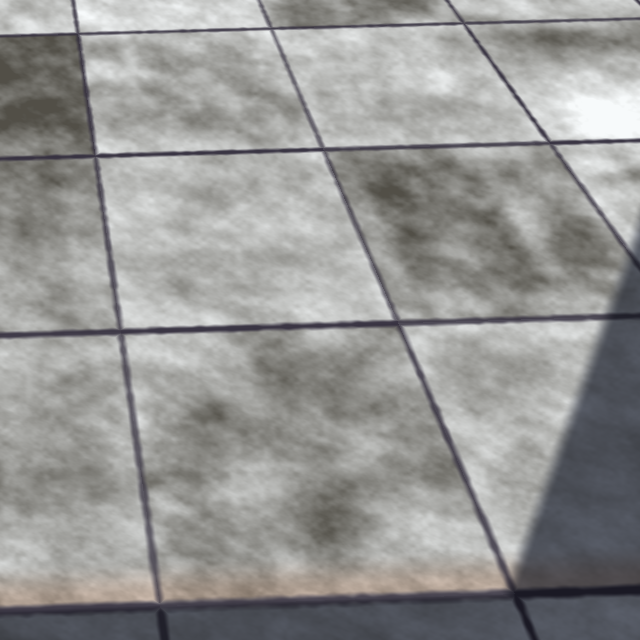
Give the GLSL for this texture, as a Shadertoy shader.

```glsl
const vec3 STAIN = vec3(0.32, 0.31, 0.28);
const vec3 WORN = vec3(0.90, 0.91, 0.91);
const vec3 JOINT = vec3(0.21, 0.19, 0.25);
const vec3 SHADE = vec3(0.45, 0.47, 0.53);
const vec3 RUST = vec3(0.95, 0.86, 0.80);

float hash(vec2 p) {
    return fract(sin(dot(p, vec2(127.1, 311.7))) * 43758.5453);
}

float noise(vec2 p) {
    vec2 i = floor(p), f = fract(p);
    f = f * f * (3.0 - 2.0 * f);
    return mix(mix(hash(i), hash(i + vec2(1, 0)), f.x),
               mix(hash(i + vec2(0, 1)), hash(i + vec2(1, 1)), f.x), f.y);
}

float fbm(vec2 p) {
    float sum = 0.0, amp = 0.5;
    for (int k = 0; k < 4; k++) {
        sum += amp * noise(p);
        p = mat2(1.6, 1.2, -1.2, 1.6) * p + 7.3;
        amp *= 0.5;
    }
    return sum / 0.9375;
}

// Canvas position to paving coordinates, one unit per slab
vec2 toPaving(vec2 uv) {
    mat3 view = mat3(0.558, 0.019, 0.004,
                    -0.0085, 0.5638, 0.2807,
                     0.250, 0.053, 1.0);
    vec3 h = inverse(view) * vec3(uv, 1.0);
    return h.xy / h.z;
}

// Base brightness of each slab: one column per row, near to far
float slabTone(vec2 id) {
    mat4 tones = mat4(0.54, 0.50, 0.69, 0.50,
                      0.36, 0.75, 0.40, 0.60,
                      0.17, 0.67, 0.75, 0.74,
                      0.80, 0.80, 0.50, 0.72);
    ivec2 k = ivec2(clamp(id + vec2(1, 0), 0.0, 3.0));
    return tones[k.y][k.x];
}

// Blotches, crossing pale streaks and paler rims
float wear(vec2 local, vec2 id) {
    vec2 seed = id * 17.3 + 40.0;
    float blotch = fbm(local * vec2(4.0, 5.0) + seed) - 0.5;
    float across = noise(local * vec2(1.5, 9.0) + seed);
    float along = noise(local * vec2(10.0, 1.5) + seed.yx);
    float streak = max(across, along) - 0.62;
    vec2 rim = min(local, 1.0 - local);
    float pale = 1.0 - smoothstep(0.0, 0.22, min(rim.x, rim.y));
    return 0.85 * blotch + 0.34 * streak + 0.13 * pale - 0.04;
}

// Joint coverage, with uneven edges and a strength per segment
float joints(vec2 q, vec2 soft) {
    vec2 nearest = floor(q + 0.5);
    vec2 dist = abs(q - nearest);
    vec2 halfWidth = vec2(0.011, 0.014) + 0.007 * (noise(q * 35.0) - 0.5);
    vec2 cover = 1.0 - smoothstep(halfWidth - soft, halfWidth + soft, dist);
    float upright = mix(0.65, 0.98, hash(vec2(nearest.x, floor(q.y)) + 3.0));
    float level = mix(0.80, 1.0, hash(vec2(floor(q.x), nearest.y) + 9.0));
    return max(cover.x * upright, cover.y * level);
}

// Cast shadow: a slanted edge at the right and the whole front row
float shadow(vec2 uv, vec2 q) {
    float side = dot(uv - vec2(0.807, 0.115), vec2(0.941, -0.338));
    float slanted = smoothstep(-0.014, 0.016, side);
    float front = 1.0 - smoothstep(-0.02, 0.01, q.y);
    return max(slanted, front);
}

void mainImage(out vec4 fragColor, in vec2 fragCoord) {
    vec2 uv = fragCoord / iResolution.xy;
    vec2 q = toPaving(uv);
    vec2 id = floor(q), local = fract(q);
    float shade = shadow(uv, q);

    // Slab surface
    float contrast = mix(0.75, 1.1, hash(id + 5.0));
    contrast *= mix(1.0, 0.6, smoothstep(0.6, 0.75, slabTone(id)));
    float value = slabTone(id) + contrast * wear(local, id);
    value += 0.40 * (fbm(uv * vec2(32.0, 52.0) + uv.yx * 9.0) - 0.5);
    value += 0.10 * (noise(uv * vec2(110.0, 150.0)) - 0.5);

    // Wet gleam on the far right with a dark band behind it
    vec2 gleam = (uv - vec2(0.95, 0.815)) / vec2(0.10, 0.055);
    vec2 band = (uv - vec2(0.92, 0.94)) / vec2(0.15, 0.025);
    value += 0.42 * exp(-dot(gleam, gleam)) - 0.55 * exp(-dot(band, band));
    value = mix(value, mix(0.5, value, 0.6), shade);
    vec3 color = mix(STAIN, WORN, clamp(value, 0.0, 1.12));

    // Brown tint along the front edge
    float rust = smoothstep(0.0, 0.02, q.y) * (1.0 - smoothstep(0.03, 0.14, q.y));
    color *= mix(vec3(1.0), RUST, rust);

    // Joints, then shadow
    vec2 soft = vec2(0.008) + 0.5 * fwidth(q);
    color = mix(color, JOINT, joints(q, soft));
    color *= mix(vec3(1.0), SHADE, shade);
    fragColor = vec4(clamp(color, 0.0, 1.0), 1.0);
}
```
